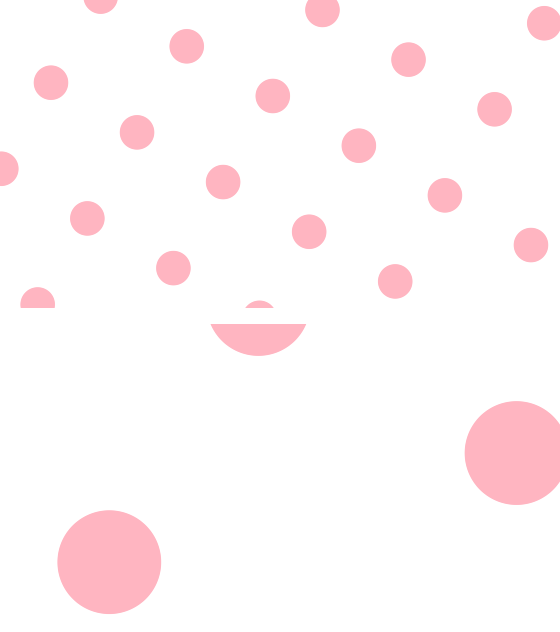
Top: the whole. Bottom: its middle third, enlarged.
A WebGL 1 fragment shader for this pattern:

```glsl
precision highp float;

// Flat pink polka dots on white, set on a square lattice tilted by 30 degrees.
// The plane is rotated into lattice axes, folded into one cell with fract,
// and a smoothed circle distance is drawn in each cell.

uniform vec2 u_resolution;

// Lengths are fractions of the canvas width.
const float SPACING = 0.17745;
const float RADIUS = 0.03090;
const float TILT = radians(-30.0);
const vec2 ANCHOR = vec2(-0.1016, -0.0501); // one dot, relative to the centre

const vec3 PAPER = vec3(1.0);
const vec3 PINK = vec3(1.0, 0.710, 0.757);

// Coordinates of p along axes turned by the given angle.
vec2 toRotatedAxes(vec2 p, float angle) {
  float c = cos(angle);
  float s = sin(angle);
  return vec2(c * p.x + s * p.y, c * p.y - s * p.x);
}

// Offset from p to the nearest point of a square lattice.
vec2 repeatCell(vec2 p, float spacing) {
  return (fract(p / spacing + 0.5) - 0.5) * spacing;
}

float circleDistance(vec2 p, float radius) {
  return length(p) - radius;
}

// Coverage of a shape, softened over about one pixel.
float fillMask(float distanceToEdge, float pixel) {
  return 1.0 - smoothstep(-0.6 * pixel, 0.6 * pixel, distanceToEdge);
}

void main() {
  float pixel = 1.0 / u_resolution.x;
  vec2 p = (gl_FragCoord.xy - 0.5 * u_resolution) * pixel;

  // Tilted dot lattice
  vec2 lattice = toRotatedAxes(p - ANCHOR, TILT);
  vec2 cell = repeatCell(lattice, SPACING);
  float dots = fillMask(circleDistance(cell, RADIUS), pixel);

  gl_FragColor = vec4(mix(PAPER, PINK, dots), 1.0);
}
```
